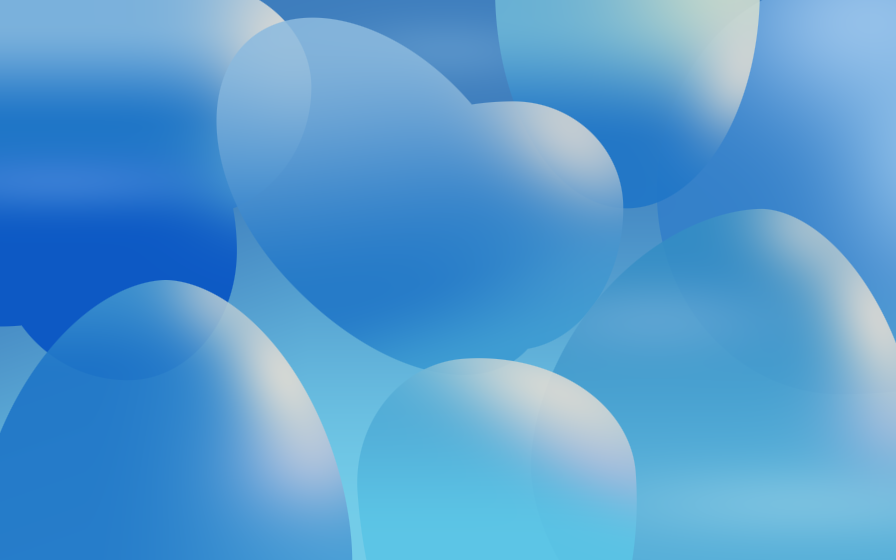
Reproduce this background procedurally as a Shadertoy shader.

```glsl
const vec3 DEEP = vec3(0.05, 0.35, 0.77);
const vec3 BLUE = vec3(0.12, 0.46, 0.78);
const vec3 SKY = vec3(0.29, 0.62, 0.82);
const vec3 AQUA = vec3(0.35, 0.77, 0.90);
const vec3 PALE = vec3(0.52, 0.72, 0.87);
const vec3 LILAC = vec3(0.63, 0.71, 0.88);
const vec3 CREAM = vec3(0.90, 0.87, 0.83);

vec2 turn(vec2 p, float a) {
    return vec2(cos(a) * p.x + sin(a) * p.y, cos(a) * p.y - sin(a) * p.x);
}

// Egg with radii left, right, down, up; negative inside
float egg(vec2 p, vec2 center, vec4 r, float tilt, float power) {
    vec2 q = turn(p - center, tilt);
    q /= vec2(q.x < 0.0 ? r.x : r.y, q.y < 0.0 ? r.z : r.w);
    q = pow(abs(q), vec2(power));
    return pow(q.x + q.y, 1.0 / power) - 1.0;
}

float glow(vec2 p, vec2 center, vec2 size, float tilt) {
    vec2 q = turn(p - center, tilt) / size;
    return exp(-dot(q, q));
}

float cover(float d) {
    return clamp(0.5 - d / max(fwidth(d), 1e-5), 0.0, 1.0);
}

void mainImage(out vec4 fragColor, in vec2 fragCoord) {
    vec2 p = fragCoord / iResolution.y;
    float y = p.y;

    // Backdrop
    vec3 col = mix(vec3(0.45, 0.80, 0.91), vec3(0.24, 0.49, 0.74),
                   smoothstep(0.05, 0.85, y + 0.35 * max(0.55 - p.x, 0.0)));
    col = mix(col, PALE, 0.35 * glow(p, vec2(0.80, 0.91), vec2(0.2, 0.06), 0.0));

    // Upper left cloud
    float d = egg(p, vec2(0.333, 0.844), vec4(0.8, 0.223, 0.233, 0.192), 0.0, 2.0);
    d = min(d, egg(p, vec2(0.229, 0.552), vec4(0.233, 0.194, 0.231, 0.29), 0.0, 2.0));
    d = min(d, egg(p, vec2(0.0, 0.646), vec4(0.31, 0.31, 0.229, 0.3), 0.0, 2.0));
    vec3 c = mix(DEEP, BLUE, smoothstep(0.57, 0.76, y));
    c = mix(c, PALE, 0.9 * smoothstep(0.77, 0.96, y));
    c = mix(c, vec3(0.28, 0.53, 0.86), 0.65 * glow(p, vec2(0.1, 0.675), vec2(0.28, 0.05), 0.0));
    c = mix(c, SKY, 0.7 * glow(p, vec2(0.47, 0.69), vec2(0.12, 0.1), 0.0));
    c = mix(c, CREAM, 0.9 * glow(p, vec2(0.53, 0.9), vec2(0.13, 0.19), 0.35));
    col = mix(col, c, cover(d));

    // Right disc
    d = egg(p, vec2(1.5, 0.656), vec4(0.327, 0.6, 0.36, 0.38), 0.0, 2.0);
    c = mix(SKY, vec3(0.20, 0.50, 0.79), smoothstep(0.3, 0.55, y));
    c = mix(c, vec3(0.62, 0.78, 0.93), 0.95 * glow(p, vec2(1.55, 0.96), vec2(0.26, 0.17), 0.0));
    c = mix(c, vec3(0.60, 0.78, 0.93), 0.85 * glow(p, vec2(1.65, 0.74), vec2(0.16, 0.25), 0.0));
    col = mix(col, c, 0.94 * cover(d));

    // Hanging drop
    d = egg(p, vec2(1.119, 1.02), vec4(0.235, 0.238, 0.392, 0.3), 0.0, 2.0);
    c = mix(BLUE, vec3(0.42, 0.71, 0.84), smoothstep(0.74, 0.97, y));
    c = mix(c, vec3(0.85, 0.90, 0.79), 0.85 * glow(p, vec2(1.30, 1.02), vec2(0.20, 0.14), 0.0));
    c = mix(c, CREAM, 0.85 * glow(p, vec2(1.33, 0.88), vec2(0.09, 0.13), -0.2));
    col = mix(col, c, 0.9 * cover(d));

    // Central heart
    d = egg(p, vec2(0.67, 0.669), vec4(0.229, 0.225, 0.4, 0.344), 0.708, 2.0);
    d = min(d, egg(p, vec2(0.917, 0.629), vec4(0.31, 0.196, 0.254, 0.19), 0.0, 2.0));
    float slope = y - 0.12 * (p.x - 0.7);
    c = mix(vec3(0.22, 0.60, 0.82), BLUE, smoothstep(0.30, 0.48, slope + 0.2 * (0.7 - p.x)));
    c = mix(c, vec3(0.55, 0.73, 0.87), smoothstep(0.48, 0.96, slope));
    c = mix(c, SKY, 0.6 * glow(p, vec2(1.06, 0.52), vec2(0.2, 0.12), 0.0));
    c = mix(c, CREAM, 0.9 * glow(p, vec2(1.02, 0.77), vec2(0.17, 0.11), -0.7));
    col = mix(col, c, 0.87 * cover(d));

    // Right dome
    d = egg(p, vec2(1.36, 0.167), vec4(0.412, 0.285, 0.4, 0.46), 0.0, 1.8);
    c = mix(vec3(0.32, 0.67, 0.84), vec3(0.20, 0.55, 0.77), smoothstep(0.1, 0.55, y));
    c = mix(c, PALE, 0.45 * glow(p, vec2(1.17, 0.43), vec2(0.22, 0.07), 0.0));
    c = mix(c, vec3(0.55, 0.79, 0.89), 0.65 * glow(p, vec2(1.43, 0.1), vec2(0.35, 0.07), 0.0));
    c = mix(c, LILAC, 0.7 * glow(p, vec2(1.6, 0.25), vec2(0.12, 0.11), 0.0));
    c = mix(c, CREAM, 0.6 * glow(p, vec2(1.44, 0.60), vec2(0.11, 0.09), -0.6));
    c = mix(c, CREAM, 0.95 * glow(p, vec2(1.57, 0.43), vec2(0.09, 0.18), 0.35));
    col = mix(col, c, 0.9 * cover(d));

    // Left dome
    d = egg(p, vec2(0.296, 0.0), vec4(0.345, 0.333, 0.5, 0.5), 0.0, 1.8);
    c = mix(BLUE, vec3(0.26, 0.60, 0.83), smoothstep(0.15, 0.65, p.x));
    c = mix(c, SKY, 0.7 * smoothstep(0.33, 0.5, y));
    c = mix(c, LILAC, 0.85 * glow(p, vec2(0.56, 0.19), vec2(0.14, 0.11), 0.3));
    c = mix(c, CREAM, 0.55 * glow(p, vec2(0.39, 0.48), vec2(0.10, 0.08), -0.6));
    c = mix(c, CREAM, 0.95 * glow(p, vec2(0.51, 0.33), vec2(0.09, 0.17), 0.45));
    col = mix(col, c, 0.91 * cover(d));

    // Lower middle pebble
    d = egg(p, vec2(0.844, 0.135), vec4(0.206, 0.292, 0.458, 0.225), 0.07, 2.0);
    c = mix(AQUA, vec3(0.31, 0.67, 0.84), smoothstep(0.03, 0.28, y));
    c = mix(c, LILAC, 0.85 * glow(p, vec2(1.08, 0.19), vec2(0.18, 0.08), -0.45));
    c = mix(c, CREAM, 0.95 * glow(p, vec2(1.0, 0.3), vec2(0.24, 0.09), -0.4));
    col = mix(col, c, 0.9 * cover(d));

    fragColor = vec4(col, 1.0);
}
```
